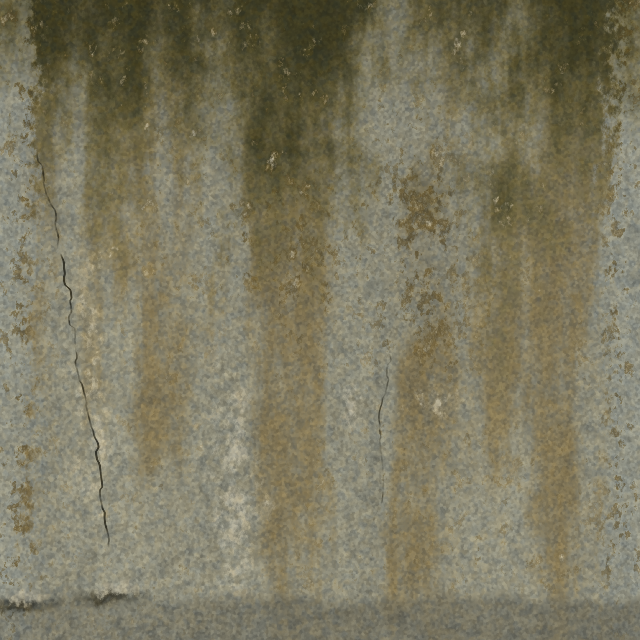
A WebGL 1 fragment shader for this texture:

```glsl
precision highp float;
uniform vec2 u_resolution;

const vec3 CONCRETE = vec3(0.572, 0.565, 0.492);
const vec3 BARE_EDGE = vec3(0.580, 0.585, 0.530);
const vec3 TAN_STAIN = vec3(0.490, 0.445, 0.325);
const vec3 OLIVE = vec3(0.390, 0.365, 0.240);
const vec3 MOSS = vec3(0.215, 0.210, 0.120);
const vec3 RUST = vec3(0.330, 0.275, 0.145);
const vec3 LIME = vec3(0.690, 0.670, 0.590);
const vec3 FOOTING = vec3(0.420, 0.412, 0.355);
const vec3 CRACK_DARK = vec3(0.170, 0.160, 0.110);
const float BAND_PERIOD = 0.21;
const float BAND_CENTRE = 0.67;
const float FOOTING_HEIGHT = 0.064;
const float GRAIN = 0.21;
const float TAU = 6.2831853;

vec3 hash3(vec2 p) {
  vec3 q = vec3(dot(p, vec2(127.1, 311.7)), dot(p, vec2(269.5, 183.3)), dot(p, vec2(419.2, 371.9)));
  return fract(sin(q) * 43758.545);
}

// Smooth cellular noise: nearby cells blend their random levels.
float cells(vec2 p) {
  vec2 cell = floor(p);
  vec2 local = p - cell;
  float total = 0.0;
  float weight = 0.0;
  for (int j = -1; j <= 1; j++) {
    for (int i = -1; i <= 1; i++) {
      vec2 offset = vec2(float(i), float(j));
      vec3 rnd = hash3(cell + offset);
      vec2 d = offset + rnd.xy - local;
      float w = exp(-6.0 * dot(d, d));
      total += w * rnd.z;
      weight += w;
    }
  }
  return total / weight;
}

// Signed sum of octaves, centred on zero.
float fractal(vec2 p) {
  float sum = 0.0;
  float amp = 1.0;
  for (int i = 0; i < 4; i++) {
    sum += amp * (cells(p) - 0.5);
    p = p * 2.07 + 17.3;
    amp *= 0.66;
  }
  return sum;
}

float blot(vec2 uv, vec2 centre, vec2 radius) {
  vec2 q = (uv - centre) / radius;
  return exp(-dot(q, q));
}

float crack(vec2 uv, vec2 top, vec2 bottom, float width) {
  float t = (top.y - uv.y) / (top.y - bottom.y);
  float wander = 0.02 * (cells(vec2(top.x * 50.0, uv.y * 13.0)) - 0.5);
  wander += 0.009 * (cells(vec2(top.x * 90.0, uv.y * 55.0)) - 0.5);
  float dist = abs(uv.x - mix(top.x, bottom.x, t) - wander);
  float ends = smoothstep(0.0, 0.04, t) * (1.0 - smoothstep(0.96, 1.0, t));
  return ends * (1.0 - smoothstep(0.2 * width, 1.6 * width, dist));
}

void main() {
  vec2 uv = gl_FragCoord.xy / u_resolution;
  float broad = fractal(uv * vec2(6.0, 4.0) + 3.0);
  float streak = fractal(uv * vec2(15.0, 2.2) + 41.0);
  float rough = fractal(uv * vec2(36.0, 26.0) + 7.0);
  float fine = fractal(uv * vec2(85.0, 70.0) + 23.0);
  float grit = cells(uv * 125.0) - 0.5;
  float grain = 0.35 * grit + cells(uv * 250.0 + 9.0) - 0.5;
  float ragged = 0.55 * rough + 0.6 * fine;

  // Vertical run-off bands, bare at both sides.
  float bands = cos(TAU * (uv.x - BAND_CENTRE + 0.04 * broad) / BAND_PERIOD);
  float side = min(uv.x, 1.0 - uv.x) + 0.045 * ragged + 0.02 * streak;
  float bare = 1.0 - smoothstep(0.03, 0.06, side);
  float stain = 0.24 * bands + 0.9 * streak + 0.55 * broad + 0.45 * ragged + 0.75 * (uv.y - 0.45);
  stain = smoothstep(-0.45, 0.6, stain) * (1.0 - 0.85 * bare);
  vec3 color = mix(CONCRETE, BARE_EDGE, bare);
  color = mix(color, TAN_STAIN, stain);

  // Grime hanging down from the top.
  float damp = uv.y + 0.2 * streak + 0.2 * broad + 0.16 * ragged - 0.16 * bare;
  color = mix(color, OLIVE, 0.9 * smoothstep(0.55, 0.9, damp));
  color = mix(color, MOSS, 0.9 * smoothstep(0.76, 1.06, damp));

  // Rusty flakes along the bare edges and one wet column.
  float rim = exp(-pow((side - 0.045) / 0.025, 2.0));
  float flakeZone = 0.22 * rim + 0.4 * blot(uv, vec2(0.67, 0.62), vec2(0.07, 0.2));
  flakeZone += 0.22 * blot(uv, vec2(0.44, 0.62), vec2(0.1, 0.13));
  float flakes = smoothstep(0.25, 0.65, flakeZone + 0.35 * rough + 0.65 * fine);
  color = mix(color, RUST, 0.65 * flakes);

  // Pale lime deposits, mottled and crumbling at their outlines.
  float limeZone = 0.55 * blot(uv, vec2(0.365, 0.24), vec2(0.05, 0.23));
  limeZone += 0.5 * blot(uv, vec2(0.14, 0.39), vec2(0.04, 0.22));
  limeZone += 0.6 * blot(uv, vec2(0.67, 0.37), vec2(0.065, 0.025));
  limeZone += 0.75 * blot(uv, vec2(0.55, 0.365), vec2(0.018, 0.035));
  limeZone += 0.22 * blot(uv, vec2(0.72, 0.72), vec2(0.07, 0.22));
  float lime = smoothstep(0.3, 1.0, limeZone + 0.5 * rough + 0.55 * fine);
  color = mix(color, LIME, 0.8 * lime);

  // Damp footing with a soft, wavering upper line.
  float line = FOOTING_HEIGHT + 0.006 * sin(uv.x * 19.0) + 0.003 * sin(uv.x * 57.0) + 0.012 * ragged;
  float footing = 1.0 - smoothstep(line - 0.012, line + 0.012, uv.y);
  color = mix(color, FOOTING, footing * (0.45 + 0.25 * smoothstep(0.2, 0.5, uv.x)));

  // Chipped stones, each lit above its shadow.
  for (int i = 0; i < 2; i++) {
    vec2 centre = vec2(0.04 + 0.14 * float(i), 0.067 + 0.012 * float(i));
    vec2 chipped = uv + vec2(0.02, 0.012) * ragged;
    float shadow = blot(chipped, centre - vec2(0.01, 0.014), vec2(0.045, 0.008));
    float stone = blot(chipped, centre, vec2(0.035, 0.013));
    color = mix(color, CRACK_DARK, 0.7 * shadow);
    color = mix(color, LIME, 0.6 * smoothstep(0.3, 0.8, stone + 0.5 * grit));
  }

  // Broken hairline cracks.
  float cracks = crack(uv, vec2(0.062, 0.77), vec2(0.18, 0.14), 0.0015) * (0.7 + 1.2 * rough);
  cracks += crack(uv, vec2(0.6, 0.45), vec2(0.585, 0.12), 0.0013) * (0.3 + rough);
  color = mix(color, CRACK_DARK, clamp(cracks, 0.0, 0.85));

  color *= 1.0 + GRAIN * grain + 0.06 * rough + 0.12 * fine + 0.07 * streak;
  color += vec3(0.03, 0.005, -0.035) * grit;
  gl_FragColor = vec4(clamp(color, 0.0, 1.0), 1.0);
}
```
